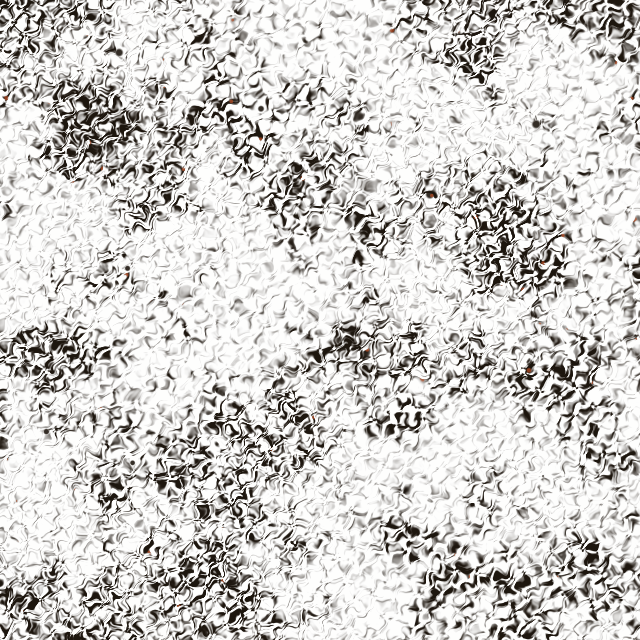
Give the GLSL for this texture, as a three.js fragment shader.

```glsl
// Weathered white surface with clustered, torn dark-brown specks and rare rust flecks.
varying vec2 vUv;

#define PAPER vec3(0.995, 0.995, 0.993)
#define INK vec3(0.115, 0.085, 0.055)
#define RUST vec3(0.72, 0.30, 0.14)
#define PATCH_SCALE 4.0
#define GRAIN_SCALE 92.0
#define GRAIN_WARP 0.016
#define DOT_CELLS 8.0
#define DOT_CHANCE 0.13
#define RUST_CELLS 48.0
#define RUST_CHANCE 0.035

float hash(vec2 p) {
  vec3 q = fract(vec3(p.xyx) * 0.1031);
  q += dot(q, q.yzx + 33.33);
  return fract((q.x + q.y) * q.z);
}

float cornerSlope(vec2 cell, vec2 offset) {
  float angle = 6.2832 * hash(cell);
  return dot(vec2(cos(angle), sin(angle)), offset);
}

// Gradient noise centred on zero
float noise(vec2 p) {
  vec2 i = floor(p), f = p - i;
  vec2 u = f * f * f * (f * (f * 6.0 - 15.0) + 10.0);
  vec2 e = vec2(1.0, 0.0);
  float low = mix(cornerSlope(i, f), cornerSlope(i + e, f - e), u.x);
  float high = mix(cornerSlope(i + e.yx, f - e.yx), cornerSlope(i + e.xx, f - e.xx), u.x);
  return mix(low, high, u.y);
}

// Where the specks gather: broad patches broken into ragged clumps
float clusterDensity(vec2 p) {
  float sum = 0.0, weight = 1.0, scale = PATCH_SCALE;
  for (int i = 0; i < 4; i++) {
    sum += weight * noise(p * scale + float(i) * 19.7 + 5.3);
    scale *= 2.07;
    weight *= 0.8;
  }
  return smoothstep(-0.34, 0.68, sum);
}

// Stretches grains along the rising diagonal
vec2 lean(vec2 p) {
  return vec2((p.x + p.y) * 0.54, (p.y - p.x) * 0.87);
}

// Speck height, with coarse and fine regions
float grain(vec2 p) {
  vec2 warp = vec2(noise(p * 55.0 + 7.0), noise(p * 55.0 + 91.0));
  vec2 q = lean(p + GRAIN_WARP * warp) * GRAIN_SCALE;
  float fineness = smoothstep(-0.25, 0.3, noise(p * 3.5 + 41.0));
  float coarse = noise(q + 130.0);
  float fine = noise(q * 1.93 + 57.0);
  return 4.2 * (coarse * mix(1.05, 0.75, fineness) + fine * mix(0.45, 0.85, fineness));
}

// Scattered round spots, one at most per cell
float spots(vec2 p, float cells, float chance, float radius) {
  vec2 cell = floor(p * cells);
  vec2 centre = 0.2 + 0.6 * vec2(hash(cell + 3.1), hash(cell + 71.7));
  float size = radius * mix(0.6, 1.2, hash(cell + 29.3));
  float dist = length(p * cells - cell - centre) / cells;
  float present = step(hash(cell + 113.9), chance);
  return present * (1.0 - smoothstep(size * 0.6, size * 1.3, dist));
}

void main() {
  vec2 p = vUv;
  float density = clusterDensity(p);

  // Dense clumps get both darker and more contrasted
  float contrast = mix(0.48, 1.5, density);
  float level = mix(-0.12, 0.92, density);

  // Murky smears fill the gaps in a few clumps
  float smear = smoothstep(0.12, 0.4, noise(p * 4.5 + 73.0)) * density;
  level += 0.45 * smear;
  contrast *= 1.0 - 0.3 * smear;

  float ink = smoothstep(-0.3, 2.5, level + contrast * grain(p));
  ink = max(ink, 0.9 * spots(p, DOT_CELLS, DOT_CHANCE, 0.0055));

  vec3 color = mix(PAPER, INK, ink);
  float rust = spots(p, RUST_CELLS, RUST_CHANCE, 0.0035);
  color = mix(color, RUST, 0.7 * rust * smoothstep(0.15, 0.5, ink));
  gl_FragColor = vec4(color, 1.0);
}
```
